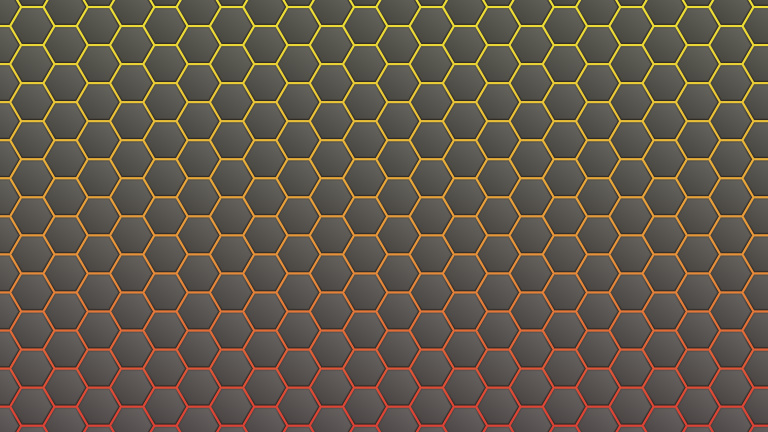
Write a Shadertoy shader that draws this pattern.

```glsl
const vec2 CELL = vec2(0.1541, 0.0881);    // two columns wide, one row high
const vec2 ORIGIN = vec2(-0.0023, 0.9838); // centre of one hexagon
const vec2 REGULAR = vec2(1.7320508, 1.0); // cell of unit-height hexagons
const float LINE_HALF = 0.029;

// Offset from the nearest hexagon centre, in units of hexagon height
vec2 hexLocal(vec2 p, vec2 origin, vec2 cell) {
    vec2 q = (p - origin) / cell;
    vec2 a = (fract(q + 0.5) - 0.5) * REGULAR;
    vec2 b = (fract(q) - 0.5) * REGULAR;
    return dot(a, a) < dot(b, b) ? a : b;
}

// Distance inward from the border of a flat-topped hexagon
float hexInset(vec2 p) {
    vec2 q = abs(p);
    return 0.5 - max(q.y, dot(q, vec2(0.8660254, 0.5)));
}

// Red at the bottom, through orange, to yellow at the top
vec3 glowRamp(float height) {
    vec3 red = vec3(0.86, 0.26, 0.21);
    vec3 orange = vec3(0.90, 0.57, 0.23);
    vec3 yellow = vec3(0.92, 0.86, 0.21);
    vec3 lower = mix(red, orange, smoothstep(0.0, 0.45, height));
    return mix(lower, yellow, smoothstep(0.35, 1.0, height));
}

// Grey plate with a diagonal sheen, slightly warmer low down
vec3 plateColor(vec2 local, float height) {
    vec3 base = mix(vec3(0.345, 0.325, 0.32), vec3(0.335, 0.335, 0.305), height);
    return base + 0.11 * dot(local, vec2(0.6, 0.8));
}

// Dark bevel just inside the line, deepest at the lower right
float bevelShade(vec2 local, float inset, float lineHalf) {
    float side = dot(normalize(local + 1e-5), normalize(vec2(0.6, -0.8)));
    float strength = mix(0.2, 0.75, smoothstep(-0.5, 0.7, side));
    return strength * (1.0 - smoothstep(lineHalf, lineHalf + 0.06, inset));
}

void mainImage(out vec4 fragColor, in vec2 fragCoord) {
    vec2 p = fragCoord / iResolution.y;
    vec2 local = hexLocal(p, ORIGIN, CELL);
    float inset = hexInset(local);
    float pixel = 1.0 / (iResolution.y * CELL.y);

    // Plate and bevel
    vec3 color = plateColor(local, p.y);
    vec3 shadow = vec3(0.13, 0.10, 0.08);
    color = mix(color, shadow, bevelShade(local, inset, LINE_HALF));

    // Glowing line between plates
    float line = 1.0 - smoothstep(-0.6 * pixel, 0.6 * pixel, inset - LINE_HALF);
    color = mix(color, glowRamp(p.y), line);

    fragColor = vec4(color, 1.0);
}
```
